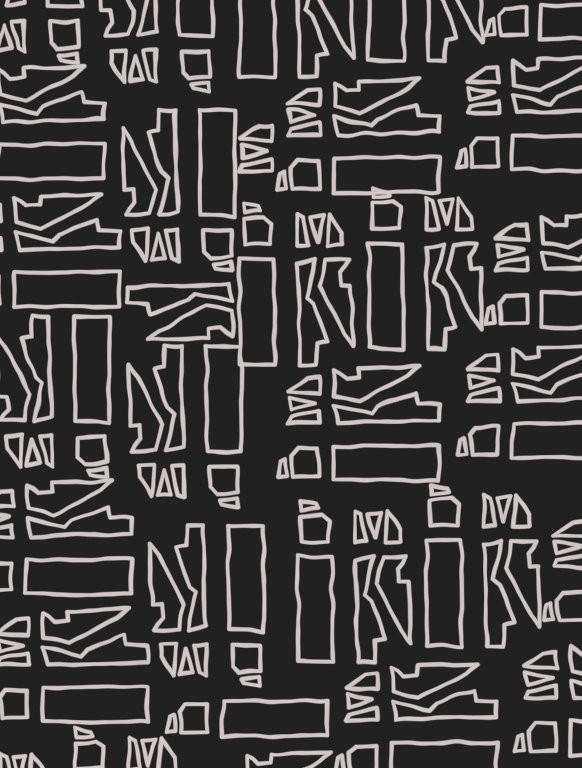
Give the GLSL for this pattern, as a Shadertoy shader.

```glsl
// Hand-inked outlines of cut pattern pieces on a near-black ground. One set of
// eight pieces (two blades, three wedges, bar, house, chip) is turned by quarter
// turns and stamped in two stepped families, with a few partly hidden strays.

#define UNITS 768.0
#define HALF_LINE 2.1
#define EDGE_SOFTNESS 0.9
#define WOBBLE 1.5
#define WOBBLE_SCALE 0.06
#define LINE_VARIATION 0.5
#define GROUND vec3(0.128, 0.128, 0.128)
#define INK vec3(0.82, 0.775, 0.785)
#define LEFT_STEP vec2(28.0, 415.0)
#define RIGHT_STEP vec2(0.0, 288.0)
#define RIGHT_SHIFT vec2(58.0, 9.0)

const int BLADES = 1, WEDGES = 2, BARS = 4, ALL = 7;

// Outlines in the local frame of the set, y pointing down
const vec2 BLADE[10] = vec2[10](vec2(2, 6), vec2(8, 9), vec2(14, 14), vec2(27, 13), vec2(27, 4),
    vec2(60, 3), vec2(88, 2), vec2(76, 11), vec2(28, 36), vec2(3, 30));
const vec2 STEPPED[10] = vec2[10](vec2(2, 40), vec2(40, 49), vec2(46, 42), vec2(60, 36), vec2(84, 28),
    vec2(86, 38), vec2(107, 39), vec2(107, 55), vec2(60, 56), vec2(6, 58));
const vec2 HOUSE[5] = vec2[5](vec2(-41, 91), vec2(-35, 84), vec2(-14, 84), vec2(-13, 111), vec2(-39, 112));

// Family members: origin and quarter turns
const vec3 LEFT[5] = vec3[5](vec3(-3, 64, 0), vec3(13, 192, 0), vec3(-34, 8, 1),
    vec3(98, 38, 1), vec3(120, 217, 1));
const vec3 RIGHT[5] = vec3[5](vec3(355, 258, 3), vec3(484, 242, 3), vec3(332, 365, 0),
    vec3(511, 343, 0), vec3(540, 212, 0));
// Strays: origin, quarter turns, visible parts
const vec4 STRAY[6] = vec4[6](vec4(58, 798, 3, ALL), vec4(187, 782, 3, ALL), vec4(235, 342, 2, BLADES),
    vec4(221, 621, 0, BARS), vec4(244, 750, 0, BLADES), vec4(284, 113, 0, WEDGES));

float hash(vec2 p) {
    return fract(sin(dot(p, vec2(127.1, 311.7))) * 43758.5453);
}

float noise(vec2 p) {
    vec2 i = floor(p), f = fract(p);
    f = f * f * (3.0 - 2.0 * f);
    return mix(mix(hash(i), hash(i + vec2(1, 0)), f.x),
               mix(hash(i + vec2(0, 1)), hash(i + vec2(1, 1)), f.x), f.y);
}

float segment(vec2 p, vec2 a, vec2 b) {
    vec2 pa = p - a, ba = b - a;
    return length(pa - ba * clamp(dot(pa, ba) / dot(ba, ba), 0.0, 1.0));
}

float quad(vec2 p, vec2 a, vec2 b, vec2 c, vec2 d) {
    return min(min(segment(p, a, b), segment(p, b, c)), min(segment(p, c, d), segment(p, d, a)));
}

// Distance to the outlines of one set of pieces
float pieceSet(vec2 p, int parts) {
    float d = 1e3;
    if ((parts & BLADES) != 0) {
        for (int i = 0; i < 10; i++) {
            int next = (i + 1) % 10;
            d = min(d, segment(p, BLADE[i], BLADE[next]));
            d = min(d, segment(p, STEPPED[i], STEPPED[next]));
        }
    }
    if ((parts & WEDGES) != 0) {
        d = min(d, quad(p, vec2(-44, 26), vec2(-25, 13), vec2(-13, 12), vec2(-12, 28)));
        d = min(d, quad(p, vec2(-43, 32), vec2(-17, 38), vec2(-30, 42), vec2(-41, 45)));
        d = min(d, quad(p, vec2(-44, 58), vec2(-41, 52), vec2(-13, 46), vec2(-12, 58)));
    }
    if ((parts & BARS) != 0) {
        d = min(d, quad(p, vec2(2, 81), vec2(107, 80), vec2(106, 115), vec2(1, 115)));
        d = min(d, quad(p, vec2(-54, 112), vec2(-51, 96), vec2(-47, 94), vec2(-45, 111)));
        for (int i = 0; i < 5; i++) d = min(d, segment(p, HOUSE[i], HOUSE[(i + 1) % 5]));
    }
    return d;
}

// Turn and place a set; its own seed makes each drawing differ slightly
float stamp(vec2 p, vec2 origin, float turns, int parts) {
    float angle = turns * 1.570796;
    vec2 q = p - origin;
    q = cos(angle) * q + sin(angle) * vec2(-q.y, q.x);
    vec2 outside = abs(q - vec2(26, 58)) - vec2(90, 68);
    if (max(outside.x, outside.y) > 0.0) return 1e3;
    vec2 n = q * WOBBLE_SCALE + origin;
    q += WOBBLE * (vec2(noise(n), noise(n + 37.0)) - 0.5) * 2.0;
    return pieceSet(q, parts);
}

void mainImage(out vec4 fragColor, in vec2 fragCoord) {
    float pixel = UNITS / iResolution.y;
    vec2 p = vec2(fragCoord.x, iResolution.y - fragCoord.y) * pixel;
    float d = 1e3;

    // Stepped families
    for (int i = 0; i < 5; i++) {
        for (int k = 0; k < 2; k++)
            d = min(d, stamp(p, LEFT[i].xy + float(k) * LEFT_STEP, LEFT[i].z, ALL));
        for (int k = -1; k < 2; k++) {
            vec2 offset = float(k) * RIGHT_STEP + max(float(k), 0.0) * RIGHT_SHIFT;
            d = min(d, stamp(p, RIGHT[i].xy + offset, RIGHT[i].z, ALL));
        }
    }
    for (int i = 0; i < 6; i++)
        d = min(d, stamp(p, STRAY[i].xy, STRAY[i].z, int(STRAY[i].w)));

    // Uneven pen line
    float width = HALF_LINE + LINE_VARIATION * (noise(p * 0.09) - 0.5);
    float edge = EDGE_SOFTNESS * max(pixel, 1.0);
    float ink = 1.0 - smoothstep(width - edge, width + edge, d);
    vec3 inkColour = INK * (0.98 + 0.04 * noise(p * 0.05));
    fragColor = vec4(mix(GROUND, inkColour, ink), 1.0);
}
```
